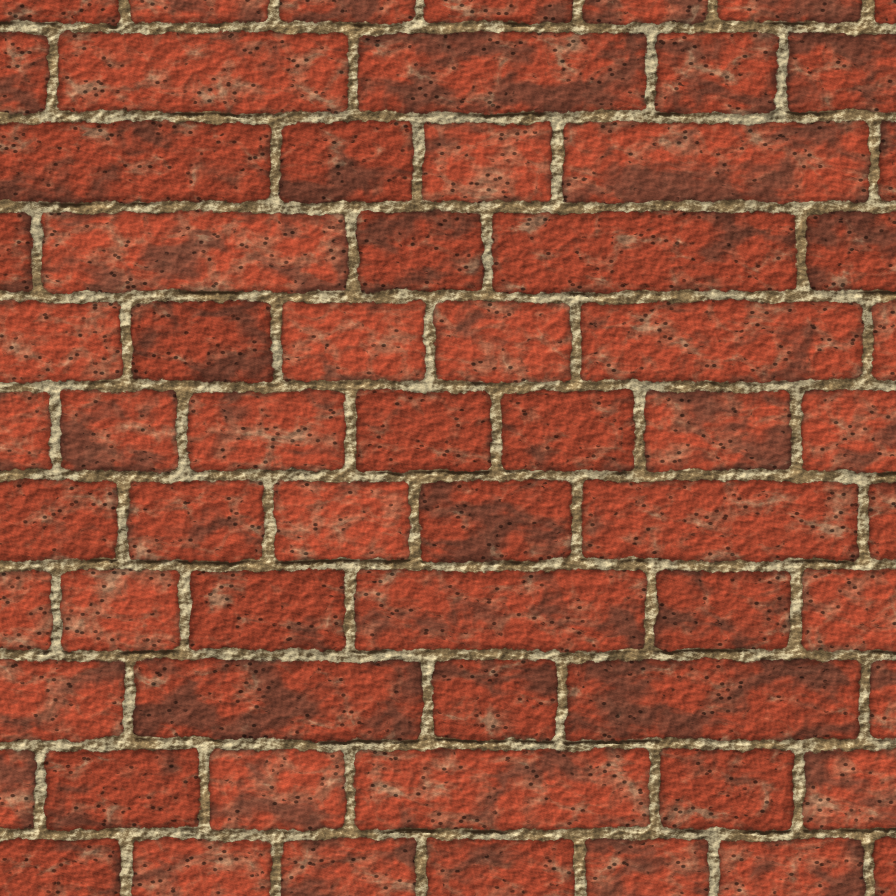
This texture is drawn by a Shadertoy shader. Its source:

```glsl
const float ROWS = 10.0;
const float COLUMNS = 6.0;
const float JOINT = 0.0062;   // half width of the mortar joint

const vec3 CLAY = vec3(0.635, 0.275, 0.185);
const vec3 DUSTY_CLAY = vec3(0.62, 0.37, 0.27);
const vec3 BURNT_CLAY = vec3(0.42, 0.25, 0.19);
const vec3 SAND = vec3(0.58, 0.48, 0.33);
const vec3 PALE_LIME = vec3(0.71, 0.65, 0.51);
const vec3 CREVICE = vec3(0.18, 0.13, 0.08);

// Bit k removes joint k, joining two headers into a stretcher
const int MERGED[10] = int[10](10, 17, 18, 16, 0, 16, 8, 18, 8, 0);

vec2 hash2(vec2 p) {
    vec3 q = fract(p.xyx * vec3(0.1031, 0.1030, 0.0973));
    q += dot(q, q.yzx + 33.33);
    return fract((q.xx + q.yz) * q.zy);
}

// Distance to the nearest scattered point
float cellular(vec2 p) {
    vec2 base = floor(p);
    float nearest = 4.0;
    for (int j = -1; j <= 1; j++)
    for (int i = -1; i <= 1; i++) {
        vec2 cell = base + vec2(i, j);
        vec2 delta = cell + hash2(cell) - p;
        nearest = min(nearest, dot(delta, delta));
    }
    return sqrt(nearest);
}

// Layered cellular noise, centred near zero
float roughness(vec2 p) {
    float sum = 0.0, weight = 0.5;
    for (int i = 0; i < 4; i++) {
        sum += weight * (cellular(p) - 0.45);
        p = mat2(1.6, 1.2, -1.2, 1.6) * p + 7.3;
        weight *= 0.55;
    }
    return 2.0 * sum;
}

vec2 waver(vec2 p) {
    return sin(p.yx * 23.0 + 2.0 * sin(p * 37.0)) + 0.5 * sin(p.yx * 71.0 + p * 43.0);
}

float roundedBox(vec2 p, vec2 halfSize, float radius) {
    vec2 q = abs(p) - halfSize + radius;
    return length(max(q, 0.0)) + min(max(q.x, q.y), 0.0) - radius;
}

// Left joint, right joint and wrapped index of the brick at s
vec3 brickSpan(float s, float row, int merged) {
    vec3 span = vec3(-9.0, 9.0, 0.0);
    for (int k = -3; k <= 8; k++) {
        float slot = mod(float(k), COLUMNS);
        if (((merged >> int(slot)) & 1) == 1) continue;
        float joint = float(k) + 0.18 * (hash2(vec2(slot + 3.0, row + 11.0)).x - 0.5);
        if (joint <= s && joint > span.x) span.xz = vec2(joint, slot);
        if (joint > s) span.y = min(span.y, joint);
    }
    return span;
}

vec3 brickColor(vec2 p, vec2 id, float d, float relief) {
    vec2 tone = hash2(id * 3.7 + 5.0);
    vec2 grainSpace = p + 0.004 * waver(p * 1.7) + id * 0.37;
    float stain = roughness(grainSpace * vec2(11.0, 19.0));
    float bloom = roughness(grainSpace * vec2(24.0, 38.0) + 40.0);
    vec3 color = mix(CLAY, DUSTY_CLAY, smoothstep(-0.05, 0.55, bloom + 0.25 * tone.x));
    color = mix(color, BURNT_CLAY, 0.85 * smoothstep(0.02, 0.5, stain + 0.5 * tone.y - 0.2));
    color = mix(color, PALE_LIME, 0.35 * smoothstep(0.32, 0.65, bloom - 0.3 * stain));
    color *= 0.92 + 0.16 * tone.x + 0.55 * relief;

    // Small pits and a dark worn rim
    float pit = 1.0 - smoothstep(0.08, 0.22, cellular(p * vec2(62.0, 85.0)));
    color *= 1.0 - 0.5 * pit * smoothstep(0.05, 0.3, bloom + 0.1);
    return color * (1.0 - 0.38 * exp(d * 260.0));
}

vec3 mortarColor(vec2 p, float d, float below, float relief) {
    float patches = roughness(p * 15.0 + 20.0);
    vec3 color = mix(SAND, PALE_LIME, smoothstep(-0.3, 0.3, patches + relief));
    color *= 0.98 + 0.8 * relief;
    color *= 1.0 - 0.28 * exp(-max(d, 0.0) * 450.0);

    // Eroded gaps beneath the bricks
    float eroded = smoothstep(0.04, 0.26, roughness(p * vec2(9.0, 13.0) + 60.0));
    return mix(color, CREVICE, (0.25 + 0.7 * eroded) * below);
}

void mainImage(out vec4 fragColor, in vec2 fragCoord) {
    vec2 uv = fragCoord / iResolution.xy;
    float pixel = 1.0 / min(iResolution.x, iResolution.y);

    // Courses count downward; alternate courses shift by half a header
    vec2 wall = uv + 0.0011 * waver(uv);
    float course = (1.0 - wall.y) * ROWS - 0.31;
    float row = mod(floor(course), ROWS);
    float shift = mod(row, 2.0) < 0.5 ? 0.30 : 0.80;
    float along = wall.x * COLUMNS - shift;
    vec3 span = brickSpan(along, row, MERGED[int(row)]);
    vec2 id = vec2(span.z, row);

    // Position and distance inside one slightly tilted, chipped brick
    vec2 local = vec2((along - 0.5 * (span.x + span.y)) / COLUMNS, (0.5 - fract(course)) / ROWS);
    vec2 halfSize = vec2(0.5 * (span.y - span.x) / COLUMNS, 0.5 / ROWS) - JOINT;
    local.y += 0.02 * local.x * (hash2(id + 31.0).y - 0.5);
    float chips = 0.004 * roughness(uv * 34.0) + 0.002 * roughness(uv * 95.0);
    float d = roundedBox(local, halfSize, 0.007) + chips;

    // Fine relief lit from the upper left
    vec2 fine = uv * vec2(48.0, 66.0);
    float relief = roughness(fine) - roughness(fine + vec2(-0.12, 0.16));
    float below = smoothstep(0.001, -0.002, local.y + halfSize.y) * (1.0 - smoothstep(0.002, 0.006, d));

    vec3 brick = brickColor(uv, id, min(d, 0.0), relief);
    vec3 mortar = mortarColor(uv, d, below, relief);
    vec3 color = mix(brick, mortar, smoothstep(-pixel, pixel, d));
    fragColor = vec4(clamp(color, 0.0, 1.0), 1.0);
}
```
